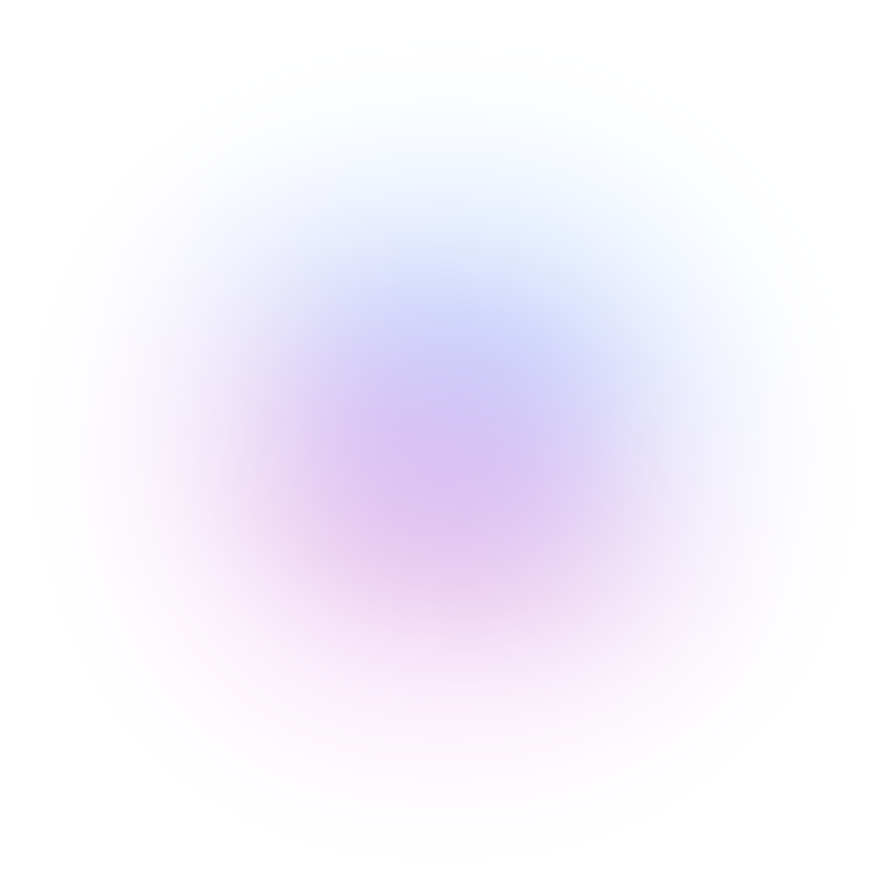
This background is drawn by a WebGL 1 fragment shader. Its source:

```glsl
precision highp float;

// A soft, slightly squarish glow on white, running from pink at the lower left
// through violet to pale blue at the upper right. A superellipse falloff sets
// the coverage; a tilted chain of smooth colour blends sets the tint.

uniform vec2 u_resolution;

// Glow shape, in units of the shorter canvas side
const vec2  GLOW_CENTER  = vec2(-0.002, -0.005);
const float GLOW_RADIUS  = 0.265;
const float FALLOFF      = 2.3;   // above 2.0 flattens the core
const float SQUARENESS   = 2.2;   // 2.0 is a circle
const float FADE_START   = 0.34;
const float FADE_END     = 0.53;

// Direction along which the tint changes, from pink to blue
const vec2 TINT_AXIS = vec2(0.29, 0.957);

// Tints at full coverage and their places along the axis
const vec3 WHITE      = vec3(1.0);
const vec3 PINK       = vec3(0.945, 0.805, 0.960);
const vec3 ORCHID     = vec3(0.905, 0.760, 0.935);
const vec3 VIOLET     = vec3(0.848, 0.760, 0.952);
const vec3 PERIWINKLE = vec3(0.765, 0.790, 0.980);
const vec3 SKY        = vec3(0.750, 0.860, 1.000);

const float PINK_AT       = -0.27;
const float ORCHID_AT     = -0.14;
const float VIOLET_AT     =  0.00;
const float PERIWINKLE_AT =  0.155;
const float SKY_AT        =  0.34;

// Distance whose level lines are rounded squares
float superellipseLength(vec2 p) {
  vec2 q = pow(abs(p) + 1e-5, vec2(SQUARENESS));
  return pow(q.x + q.y, 1.0 / SQUARENESS);
}

// Bell-shaped opacity that reaches zero before the canvas corners
float glowCoverage(vec2 p) {
  float d = superellipseLength(p);
  float bell = exp(-pow(d / GLOW_RADIUS, FALLOFF));
  return bell * (1.0 - smoothstep(FADE_START, FADE_END, d));
}

// Position between two stops, clamped to 0..1
float ramp(float from, float to, float t) {
  return clamp((t - from) / (to - from), 0.0, 1.0);
}

vec3 tintAlong(float t) {
  vec3 tint = mix(PINK, ORCHID, ramp(PINK_AT, ORCHID_AT, t));
  tint = mix(tint, VIOLET, ramp(ORCHID_AT, VIOLET_AT, t));
  tint = mix(tint, PERIWINKLE, ramp(VIOLET_AT, PERIWINKLE_AT, t));
  return mix(tint, SKY, ramp(PERIWINKLE_AT, SKY_AT, t));
}

void main() {
  float side = min(u_resolution.x, u_resolution.y);
  vec2 p = (gl_FragCoord.xy - 0.5 * u_resolution) / side - GLOW_CENTER;

  vec3 tint = tintAlong(dot(p, TINT_AXIS));
  gl_FragColor = vec4(mix(WHITE, tint, glowCoverage(p)), 1.0);
}
```
